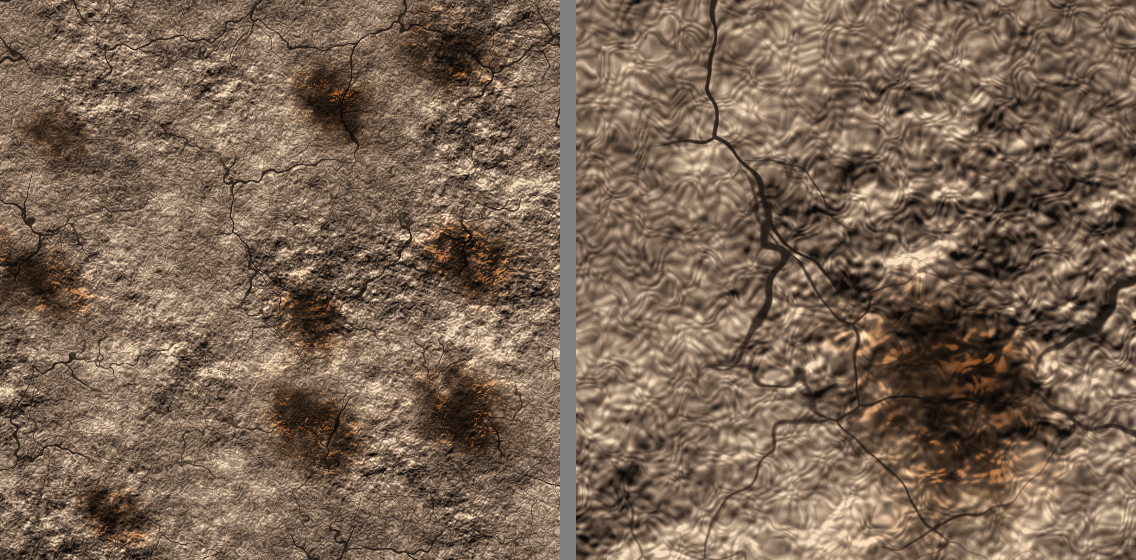
Left: the whole. Right: its middle third, enlarged.
Give the GLSL for this texture, as a WebGL 2 fragment shader.

```glsl
#version 300 es
precision highp float;

uniform vec2 u_resolution;
out vec4 outColor;

#define BASE_TONE 0.475
#define LIGHT_DIR vec2(-0.25, 0.97)
#define GRAIN_SCALE 185.0
#define GRAIN_DEPTH 0.25
#define RELIEF_DEPTH 0.24
#define SPALL_DEPTH 0.13
#define MOTTLE_DEPTH 0.36
#define PLATE_SCALE 5.2
#define CRACK_WIDTH 0.0020
#define SCORCH_SCALE 3.0
#define SCORCH_RADIUS 0.078
#define EMBER_COLOR vec3(0.36, 0.20, 0.07)

const mat2 TURN = mat2(0.8, 0.6, -0.6, 0.8);

vec2 hash2(vec2 p) {
  vec3 q = fract(p.xyx * vec3(0.1031, 0.1030, 0.0973));
  q += dot(q, q.yzx + 33.33);
  return fract((q.xx + q.yz) * q.zy);
}

float noise(vec2 p) {
  vec2 i = floor(p), f = fract(p);
  f = f * f * (3.0 - 2.0 * f);
  float low = mix(hash2(i).x, hash2(i + vec2(1, 0)).x, f.x);
  float high = mix(hash2(i + vec2(0, 1)).x, hash2(i + vec2(1, 1)).x, f.x);
  return mix(low, high, f.y);
}

float fbm(vec2 p) {
  float sum = 0.0, amp = 0.53;
  for (int i = 0; i < 4; i++) {
    sum += amp * noise(p);
    p = TURN * p * 2.03 + 17.0;
    amp *= 0.5;
  }
  return sum;
}

// Sand grains: cellular distance turned into height
float grains(vec2 p) {
  vec2 i = floor(p), f = fract(p);
  float nearest = 2.0;
  for (int y = -1; y <= 1; y++)
    for (int x = -1; x <= 1; x++) {
      vec2 cell = vec2(x, y), d = cell + hash2(i + cell) - f;
      nearest = min(nearest, dot(d, d));
    }
  return 1.0 - sqrt(nearest);
}

// Cellular plates: x = distance to the border, y = random tone
vec2 plates(vec2 p) {
  vec2 i = floor(p), f = fract(p), home = vec2(0), toHome = vec2(4);
  for (int y = -1; y <= 1; y++)
    for (int x = -1; x <= 1; x++) {
      vec2 cell = vec2(x, y), d = cell + hash2(i + cell) - f;
      if (dot(d, d) < dot(toHome, toHome)) { toHome = d; home = cell; }
    }
  float border = 2.0;
  for (int y = -2; y <= 2; y++)
    for (int x = -2; x <= 2; x++) {
      vec2 cell = home + vec2(x, y), d = cell + hash2(i + cell) - f;
      vec2 gap = d - toHome;
      if (dot(gap, gap) > 1e-5)
        border = min(border, dot(0.5 * (toHome + d), normalize(gap)));
    }
  return vec2(border, hash2(i + home + 71.0).y);
}

float crackLine(float dist, float width, float open) {
  float soft = max(0.0009, 0.6 / u_resolution.y);
  return open * (1.0 - smoothstep(width * open - soft, width * open + soft, dist));
}

// x = crack coverage, y = soft shade beside it, z = plate tone
vec3 cracks(vec2 p) {
  vec2 bend = vec2(fbm(p * 9.0), fbm(p * 9.0 + 31.0)) - 0.5;
  vec2 fray = vec2(noise(p * 80.0), noise(p * 80.0 + 9.0)) - 0.5;
  vec2 w = (p + 0.13 * bend + 0.008 * fray) * PLATE_SCALE * vec2(0.9, 1.1);
  vec2 large = plates(w + 2.0), fine = plates(w * 2.1 + 40.0);
  float openLarge = smoothstep(0.2, 0.75, noise(p * 9.0 + 5.0));
  float openFine = 0.8 * smoothstep(0.42, 0.85, noise(p * 11.0 + 60.0));
  float dist = large.x / PLATE_SCALE;
  float line = max(crackLine(dist, CRACK_WIDTH, openLarge),
                   crackLine(fine.x / (PLATE_SCALE * 2.1), CRACK_WIDTH * 0.7, openFine));
  return vec3(line, openLarge * exp(-dist / 0.006), large.y);
}

// Slope towards the light plus height, summed over fine octaves
float relief(vec2 p) {
  vec2 q = p * 30.0, toLight = 0.5 * LIGHT_DIR;
  float sum = 0.0;
  for (int i = 0; i < 4; i++) {
    float height = noise(q);
    sum += height - noise(q + toLight) + 0.4 * (height - 0.5);
    q = TURN * q * 2.07 + 5.0;
    toLight = TURN * toLight;
  }
  return sum;
}

// Flaked layers with sharp broken rims
float spall(vec2 p) {
  float h = fbm(p * 13.0 + 3.0) + 0.05 * noise(p * 140.0);
  return smoothstep(0.42, 0.45, h) + smoothstep(0.54, 0.57, h) + smoothstep(0.64, 0.67, h);
}

// Ragged burnt spots, one per jittered grid cell
float scorch(vec2 p) {
  vec2 g = p * SCORCH_SCALE, i = floor(g);
  float heat = 0.0;
  for (int y = -1; y <= 1; y++)
    for (int x = -1; x <= 1; x++) {
      vec2 cell = i + vec2(x, y), rnd = hash2(cell + 13.0);
      vec2 d = TURN * (g - cell - 0.2 - 0.6 * rnd) / SCORCH_SCALE;
      d *= vec2(0.85, 1.2) / (SCORCH_RADIUS * (0.75 + 0.5 * rnd.y));
      heat += exp(-dot(d, d)) * (0.7 + 0.4 * rnd.x);
    }
  float ragged = 0.9 * fbm(p * 19.0) + 0.8 * fbm(p * 60.0);
  return smoothstep(0.08, 0.95, heat * (0.1 + ragged));
}

void main() {
  vec2 p = gl_FragCoord.xy / u_resolution.y;

  // Stone surface, with uneven grain size
  vec2 g = p * GRAIN_SCALE + 2.2 * vec2(noise(p * 90.0), noise(p * 90.0 + 20.0));
  float height = grains(g);
  float grain = height - grains(g + 0.5 * LIGHT_DIR) + 0.5 * (height - 0.5);
  float rough = 0.6 + 0.8 * smoothstep(0.35, 0.7, fbm(p * 6.0 + 90.0));
  float shade = GRAIN_DEPTH * grain + RELIEF_DEPTH * rough * relief(p);
  float rim = spall(p) - spall(p + 0.004 * LIGHT_DIR);
  shade += SPALL_DEPTH * rim * smoothstep(0.4, 0.65, noise(p * 7.0 + 33.0));
  shade += 0.7 * shade * max(shade, 0.0);
  float tone = BASE_TONE + MOTTLE_DEPTH * (fbm(p * 6.0 + 8.0) - 0.5);
  tone += 0.08 * (0.5 - p.y) + shade;

  // Pale worn flecks, denser towards the bottom
  float worn = smoothstep(0.56, 0.68, fbm(p * 17.0 + 50.0) + 0.2 * (noise(p * 120.0) - 0.5));
  tone += 0.15 * worn * mix(1.0, 0.4, p.y);

  // Cracks with a lit lower lip
  vec3 crack = cracks(p);
  float lip = max(cracks(p + 0.004 * LIGHT_DIR).x - crack.x, 0.0);
  tone += 0.05 * (crack.z - 0.5) + 0.10 * lip - 0.06 * crack.y;
  tone = mix(tone, 0.12, 0.85 * crack.x);

  // Burnt spots and the rusty grains inside them
  float burn = scorch(p);
  tone = clamp(tone * (1.0 - 0.74 * burn), 0.05, 0.97);
  vec3 color = tone * (vec3(1.0, 0.76, 0.61) + tone * vec3(0.0, 0.14, 0.16));
  float ember = smoothstep(0.04, 0.28, shade) * smoothstep(0.35, 0.7, noise(p * 28.0));
  color += EMBER_COLOR * burn * ember * (1.0 - crack.x);
  color *= mix(vec3(1), vec3(1.06, 0.95, 0.8), burn);

  outColor = vec4(color, 1.0);
}
```
